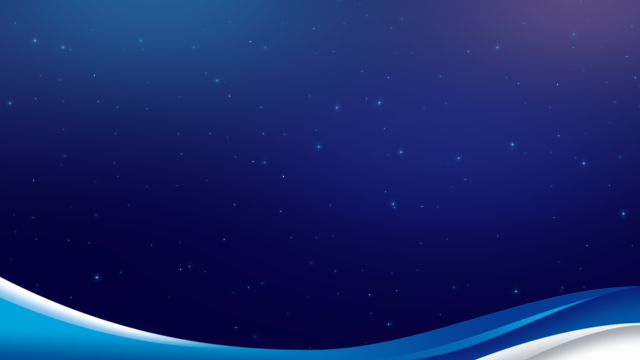
Write a WebGL 1 fragment shader that draws this background.

```glsl
precision highp float;
// Night-blue backdrop with soft corner glows and scattered cross-shaped stars,
// closed at the bottom by glossy blue ribbons and silver sheets.
// Ribbon edges are height curves over x; stars come from jittered hash grids.

uniform vec2 u_resolution;

#define STAR_GAIN 0.75
#define DUST_CELL 0.075
#define STAR_CELL 0.17
#define VALLEY_X 0.488
#define VALLEY_Y 0.028
#define NIGHT vec3(0.012, 0.0, 0.235)
#define DUSK vec3(0.13, 0.17, 0.42)
#define CYAN vec3(0.0, 0.64, 0.86)
#define AZURE vec3(0.01, 0.40, 0.69)
#define INDIGO vec3(0.04, 0.14, 0.49)
#define STAR_TINT vec3(0.22, 0.66, 0.90)

vec3 hash3(vec2 cell) {
  vec3 p = fract(cell.xyx * vec3(0.1031, 0.1030, 0.0973));
  p += dot(p, p.yxz + 33.33);
  return fract((p.xxy + p.yzz) * p.zyx);
}

// Elliptical soft light
float glow(vec2 uv, vec2 center, vec2 radius) {
  vec2 d = (uv - center) / radius;
  return exp(-dot(d, d));
}

// Smooth coverage of the region below a height curve
float below(float height, float y) {
  float feather = 1.0 / u_resolution.y;
  return smoothstep(-feather, feather, height - y);
}

// Concave rise from zero at start to the given top at the right border
float sheetEdge(float x, float start, float top, float bend) {
  float t = (x - start) / (1.0 - start);
  return t < 0.0 ? t * top : top * (1.0 - pow(max(1.0 - t, 0.0), bend));
}

// One jittered star per occupied cell: core, halo and thin cross rays
float starLayer(vec2 p, float cellSize, float size, float density, float seed) {
  vec2 grid = p / cellSize;
  vec2 cell = floor(grid);
  vec3 jitter = hash3(cell + seed);
  vec3 trait = hash3(cell + seed + 71.0);
  vec2 d = abs(fract(grid) - 0.2 - 0.6 * jitter.xy) * cellSize / size;
  float core = exp(-dot(d, d) * 3.0);
  float halo = 0.25 * exp(-dot(d, d) * 0.35);
  float rays = 0.4 * (exp(-d.x * 5.0 - d.y * 1.1) + exp(-d.y * 5.0 - d.x * 1.1));
  float strength = mix(0.2, 1.0, trait.x * trait.x);
  return (core + halo + rays) * strength * step(jitter.z, density);
}

vec3 sky(vec2 uv) {
  vec3 color = mix(NIGHT, DUSK, smoothstep(0.30, 0.97, uv.y));
  color += vec3(0.0, 0.20, 0.17) * glow(uv, vec2(0.24, 1.06), vec2(0.27, 0.29));
  color += vec3(0.21, 0.11, 0.08) * glow(uv, vec2(0.91, 1.02), vec2(0.22, 0.22));
  color += vec3(0.05, 0.08, 0.17) * glow(uv, vec2(0.70, 0.53), vec2(0.32, 0.27));
  vec2 p = vec2(uv.x * u_resolution.x / u_resolution.y, uv.y);
  float stars = starLayer(p, DUST_CELL, 0.0026, 0.55, 3.0);
  stars += starLayer(p + 0.031, STAR_CELL, 0.0058, 0.65, 19.0);
  return mix(color, STAR_TINT, min(stars * STAR_GAIN, 1.0));
}

vec3 ribbons(vec3 color, vec2 uv) {
  float x = uv.x;
  float y = uv.y;

  // Main body: cyan on the left, deepening to the right
  float slope = pow(max(1.0 - x / VALLEY_X, 0.0), 2.2);
  float crest = VALLEY_Y + 0.203 * slope + 0.176 * smoothstep(VALLEY_X, 1.0, x);
  vec3 leftBody = mix(vec3(0.0, 0.29, 0.57), CYAN, smoothstep(-0.01, 0.10, y + 0.08 * x));
  vec3 rightBody = mix(AZURE, vec3(0.02, 0.23, 0.58), smoothstep(0.50, 0.80, x));
  vec3 body = mix(leftBody, rightBody, smoothstep(0.36, 0.58, x));

  // Pale band under the left crest
  float bandWidth = 0.057 * max(1.0 - x / 0.42, 0.0);
  float depth = clamp((crest - y) / max(bandWidth, 0.001), 0.0, 1.0);
  vec3 band = mix(vec3(1.0), vec3(0.46, 0.74, 0.93), smoothstep(0.15, 1.0, depth));
  band = mix(band, leftBody, smoothstep(0.18, 0.40, x));
  body = mix(band, body, below(crest - bandWidth, y));

  // Bright inner ribbon and the dark fold below it
  float upper = 0.205 * smoothstep(0.55, 1.05, x);
  float lower = 0.21 * smoothstep(0.62, 1.04, x);
  vec3 bright = mix(AZURE, vec3(0.03, 0.61, 0.86), glow(uv, vec2(0.85, 0.13), vec2(0.11, 0.08)));
  body = mix(body, bright, below(upper, y) * smoothstep(0.55, 0.66, x));
  vec3 fold = mix(INDIGO, vec3(0.0, 0.33, 0.63), smoothstep(0.0, 0.085, lower - y));
  body = mix(body, fold, below(lower, y) * smoothstep(0.62, 0.68, x));
  return mix(color, body, below(crest, y));
}

vec3 silverSheets(vec3 color, vec2 uv) {
  float back = sheetEdge(uv.x, 0.742, 0.103, 1.7);
  float front = sheetEdge(uv.x, 0.82, 0.097, 1.6);
  vec3 silver = mix(vec3(0.94, 0.95, 0.96), vec3(0.74, 0.76, 0.79), smoothstep(0.0, 0.05, back - uv.y));
  vec3 white = mix(vec3(0.64, 0.66, 0.69), vec3(0.99), smoothstep(0.0, 0.06, front - uv.y));
  color = mix(color, silver, below(back, uv.y));
  return mix(color, white, below(front, uv.y));
}

void main() {
  vec2 uv = gl_FragCoord.xy / u_resolution;
  vec3 color = ribbons(sky(uv), uv);
  gl_FragColor = vec4(silverSheets(color, uv), 1.0);
}
```
